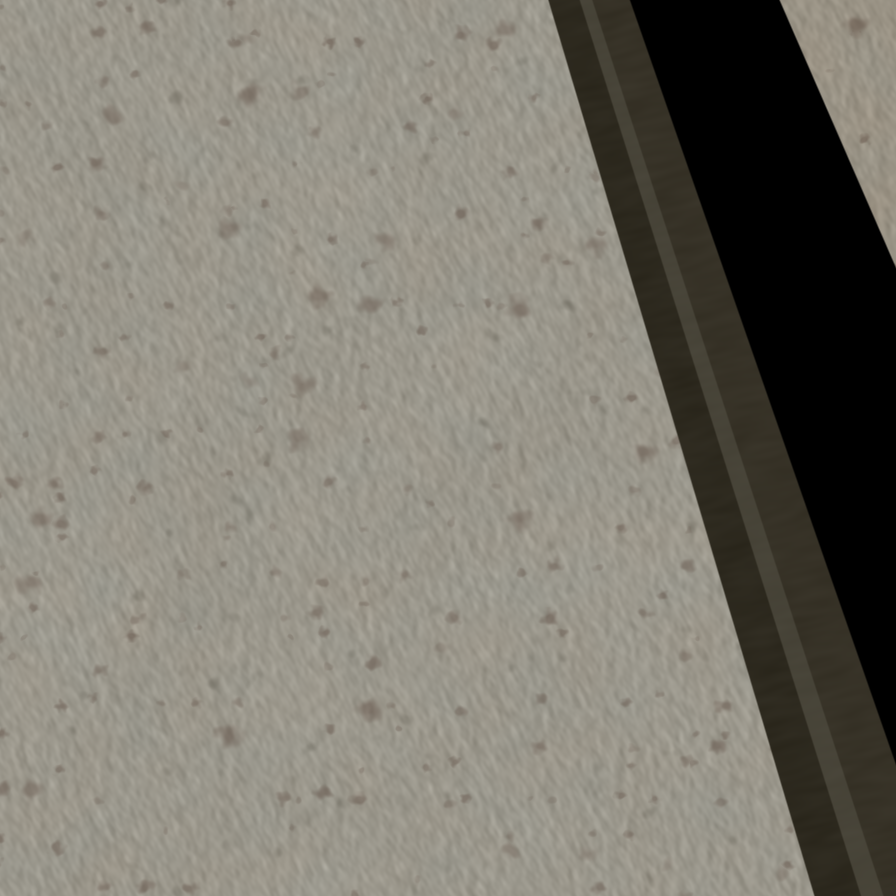
This texture is drawn by a Shadertoy shader. Its source:

```glsl
// Pale stucco panels split by a slanted dark metal channel and a black gap.
// Straight slanted edges layer the bands; embossed gradient noise forms the
// plaster relief, and hashed cells scatter small stains across it.

const vec3 PLASTER = vec3(0.606, 0.592, 0.548);
const vec3 STAIN = vec3(0.40, 0.34, 0.30);
const vec3 CHANNEL_DARK = vec3(0.175, 0.160, 0.118);
const vec3 CHANNEL_LIGHT = vec3(0.212, 0.194, 0.150);
const vec3 RIDGE = vec3(0.278, 0.264, 0.218);

vec2 hash22(vec2 p) {
    vec3 q = fract(vec3(p.xyx) * vec3(0.1031, 0.1030, 0.0973));
    q += dot(q, q.yzx + 33.33);
    return fract((q.xx + q.yz) * q.zy);
}

float cornerSlope(vec2 cell, vec2 corner, vec2 local) {
    return dot(hash22(cell + corner) * 2.0 - 1.0, local - corner);
}

float gradientNoise(vec2 p) {
    vec2 cell = floor(p);
    vec2 f = p - cell;
    vec2 u = f * f * f * (f * (f * 6.0 - 15.0) + 10.0);
    float low = mix(cornerSlope(cell, vec2(0, 0), f),
                    cornerSlope(cell, vec2(1, 0), f), u.x);
    float high = mix(cornerSlope(cell, vec2(0, 1), f),
                     cornerSlope(cell, vec2(1, 1), f), u.x);
    return mix(low, high, u.y);
}

// Grain coordinates: x runs across the streaks, y along them.
vec2 grainSpace(vec2 p) {
    vec2 along = normalize(vec2(0.46, -0.89));
    return vec2(dot(p, vec2(-along.y, along.x)), dot(p, along));
}

float plasterHeight(vec2 g) {
    vec2 q = g * vec2(88.0, 54.0);
    return gradientNoise(q + 40.0) + 0.45 * gradientNoise(q * 1.9 + 91.0);
}

// Irregular spots, each kept within its own jittered cell.
float stains(vec2 p, float density, float chance, float seed) {
    vec2 q = p * density + seed;
    vec2 cell = floor(q);
    vec2 center = 0.3 + 0.4 * hash22(cell);
    vec2 traits = hash22(cell + 57.0);
    float radius = mix(0.10, 0.20, traits.y);
    float wobble = 0.16 * gradientNoise(q * 6.0);
    float d = length((q - cell - center) * vec2(1.0, 1.2)) + wobble;
    float spot = 1.0 - smoothstep(radius * 0.2, radius * 1.3, d);
    return spot * step(traits.x, chance) * mix(0.4, 1.0, traits.y);
}

vec3 plaster(vec2 p) {
    vec2 g = grainSpace(p);
    vec2 lightStep = vec2(0.0026, 0.0012);
    float height = plasterHeight(g);
    float relief = height - plasterHeight(g - lightStep);
    float mottle = gradientNoise(p * 7.0 + 12.0)
                 + 0.7 * gradientNoise(p * 23.0 + 5.0);
    float tint = gradientNoise(p * 16.0 + 71.0);

    vec3 color = PLASTER + 0.085 * relief + 0.040 * height + 0.018 * mottle;
    color += vec3(0.012, -0.002, -0.010) * tint;
    color -= 0.07 * smoothstep(0.28, 0.62, gradientNoise(g * 42.0 + 19.0));

    float spots = 0.0;
    for (int i = 0; i < 3; i++) {
        float layer = float(i);
        spots = max(spots, stains(p, 13.0 + 7.0 * layer, 0.22, 17.3 * layer + 3.0));
    }
    return mix(color, STAIN, 0.55 * spots);
}

// Faint wavy brush marks running across the channel.
float metalGrain(vec2 p) {
    vec2 q = vec2(p.x + 0.3 * p.y, p.y - 0.25 * p.x);
    return 0.022 * gradientNoise(q * vec2(24.0, 105.0))
         + 0.018 * gradientNoise(q * vec2(18.0, 30.0) + 33.0);
}

// Coverage to the right of a line given by its top position and drift.
float rightOf(vec2 p, float topX, float drift, float soft) {
    float d = (p.x - topX - drift * (1.0 - p.y)) / sqrt(1.0 + drift * drift);
    return smoothstep(-soft, soft, d);
}

void mainImage(out vec4 fragColor, in vec2 fragCoord) {
    vec2 uv = fragCoord / iResolution.xy;
    float soft = max(0.0013, 0.75 / iResolution.y);

    vec3 wall = plaster(uv);
    float grain = metalGrain(uv);

    // Bands from left to right
    vec3 color = wall;
    color = mix(color, CHANNEL_DARK + grain, rightOf(uv, 0.612, 0.297, soft));
    color = mix(color, RIDGE + 0.6 * grain, rightOf(uv, 0.647, 0.314, soft));
    color = mix(color, CHANNEL_LIGHT + grain, rightOf(uv, 0.661, 0.325, soft));
    color = mix(color, vec3(0.0), rightOf(uv, 0.703, 0.348, soft));
    vec3 farWall = wall * vec3(0.99, 0.97, 0.95);
    color = mix(color, farWall, rightOf(uv, 0.870, 0.435, soft));

    fragColor = vec4(clamp(color, 0.0, 1.0), 1.0);
}
```
